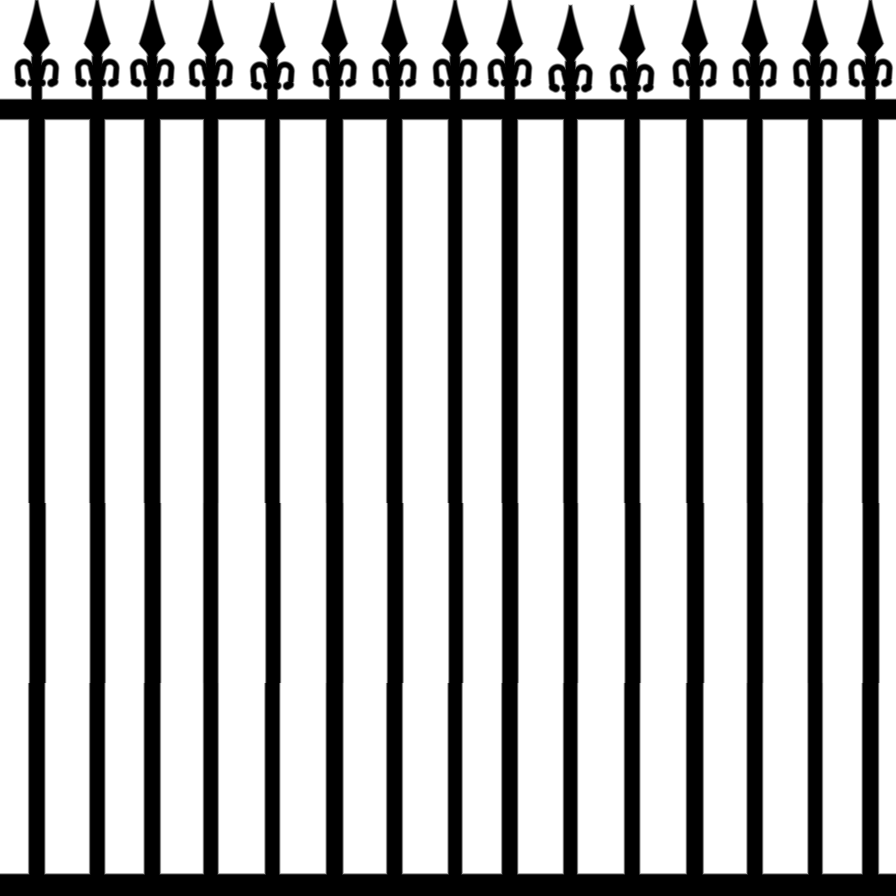
A three.js fragment shader for this pattern:

```glsl
varying vec2 vUv;

const float SPAN = 768.0;        // design units across the canvas
const float BAR_COUNT = 15.0;
const float FIRST_BAR = 31.5;
const float PITCH = 51.04;
const float SOFTNESS = 1.2;
const vec3 IRON = vec3(0.0);
const vec3 PAPER = vec3(1.0);

// Hand-set irregularity, one entry per bar
const mat4 SIDE_SHIFT = mat4(
  0.0, 0.8, -3.1, -3.9,
  -2.2, 0.1, 0.4, 1.3,
  -2.9, -1.9, -0.1, 2.6,
  3.0, 3.7, 0.0, 0.0);
const mat4 BAR_WIDTH = mat4(
  14.0, 13.2, 14.0, 12.8,
  12.8, 14.6, 13.6, 12.2,
  13.8, 12.2, 13.4, 14.6,
  13.6, 12.6, 14.2, 14.0);
const mat4 TIP_DROP = mat4(
  0.0, 0.0, 0.0, 0.0,
  2.5, 0.0, 0.0, 0.0,
  0.0, 4.5, 4.5, 0.0,
  0.0, 0.0, 0.0, 0.0);

float hash(float n) {
  return fract(sin(n * 12.99) * 4375.85);
}

vec4 pick(float n) {
  return 1.0 - step(0.5, abs(vec4(0.0, 1.0, 2.0, 3.0) - n));
}

float entry(mat4 values, float index) {
  float column = floor((index + 0.5) / 4.0);
  return dot(values * pick(column), pick(index - 4.0 * column));
}

float box(vec2 p, vec2 center, vec2 halfSize) {
  vec2 d = abs(p - center) - halfSize;
  return length(max(d, 0.0)) + min(max(d.x, d.y), 0.0);
}

float capsule(vec2 p, vec2 a, vec2 b, float radius) {
  vec2 ab = b - a;
  float t = clamp(dot(p - a, ab) / dot(ab, ab), 0.0, 1.0);
  return length(p - a - ab * t) - radius;
}

// Spear head: flares from the tip, then tucks into the neck
float spear(vec2 p) {
  float flare = 1.3 + 10.2 * pow(clamp(p.y / 38.0, 0.0, 1.0), 1.25);
  float tuck = mix(11.5, 4.0, smoothstep(36.0, 48.0, p.y));
  float side = 0.93 * (p.x - min(flare, tuck));
  return max(side, max(-p.y, p.y - 52.0));
}

// Side scroll: a half ring whose outer end curls back in
float scroll(vec2 p) {
  vec2 q = p - vec2(10.8, 58.5);
  float arch = max(abs(length(q) - 5.6) - 2.5, q.y);
  float fall = capsule(p, vec2(16.4, 58.5), vec2(15.8, 67.0), 2.5);
  float curl = capsule(p, vec2(15.0, 70.0), vec2(12.6, 71.2), 3.4);
  float root = capsule(p, vec2(5.0, 58.5), vec2(2.5, 69.0), 2.7);
  return min(min(arch, fall), min(curl, root));
}

// Finial, measured downward from its tip
float finial(vec2 p) {
  p.x = abs(p.x);
  float stem = box(p, vec2(0.0, 68.0), vec2(4.6, 20.0));
  float collar = capsule(p, vec2(0.0, 71.0), vec2(4.5, 71.0), 3.2);
  return min(min(spear(p), scroll(p)), min(stem, collar));
}

float bar(vec2 p, float index, float width) {
  // Slight side slip between two seams
  float slip = step(431.0, p.y) * step(p.y, 585.0);
  float nudge = slip * (hash(index + 3.0) - 0.25);
  return max(abs(p.x - nudge) - 0.5 * width, 90.0 - p.y);
}

float rail(float y, float top, float bottom) {
  return max(top - y, y - bottom);
}

void main() {
  vec2 p = vec2(vUv.x, 1.0 - vUv.y) * SPAN;

  // Nearest upright
  float index = clamp(floor((p.x - FIRST_BAR) / PITCH + 0.5), 0.0, BAR_COUNT - 1.0);
  float center = FIRST_BAR + index * PITCH + entry(SIDE_SHIFT, index);
  vec2 local = vec2(p.x - center, p.y);
  float upright = bar(local, index, entry(BAR_WIDTH, index));
  float tip = finial(local - vec2(0.0, entry(TIP_DROP, index)));

  // Rails
  float rails = min(rail(p.y, 85.0, 102.5), rail(p.y, 749.0, SPAN + 9.0));

  float fence = min(min(upright, tip), rails);
  gl_FragColor = vec4(mix(IRON, PAPER, smoothstep(-SOFTNESS, SOFTNESS, fence)), 1.0);
}
```
